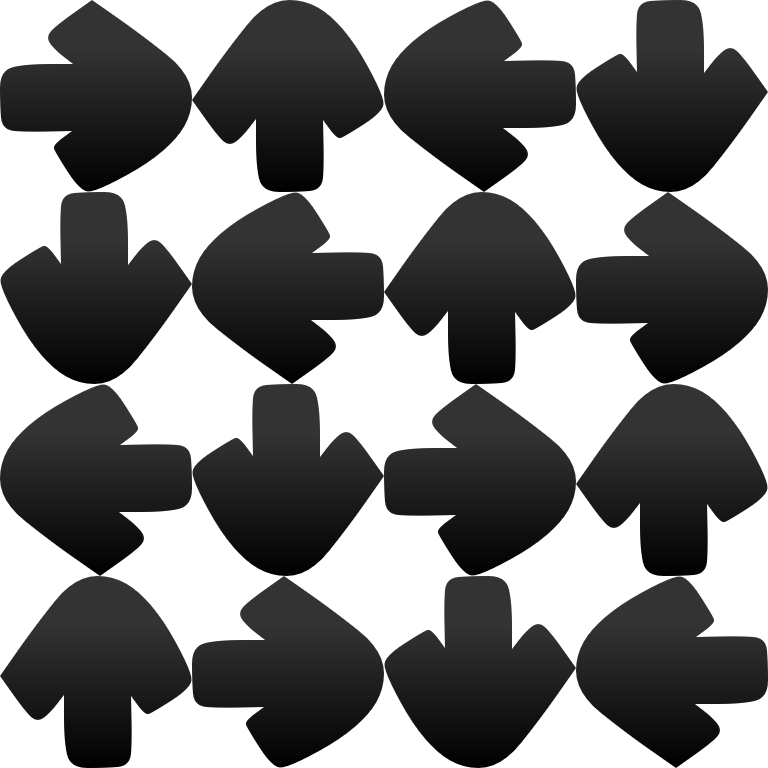
Give the GLSL for this pattern, as a Shadertoy shader.

```glsl
// Four by four grid of soft black arrows, quarter-turned so each row and column holds all directions.

// Control points of the upward arrow's closed quadratic B-spline, 192 units per cell.
// A doubled point makes a sharp corner.
const int COUNT = 22;
const vec2 OUTLINE[COUNT] = vec2[COUNT](
    vec2(75, 192), vec2(120, 192), vec2(158, 158), vec2(192, 96),
    vec2(191, 80), vec2(152, 55), vec2(145, 53), vec2(131, 72),
    vec2(131, 72), vec2(132, 27), vec2(130, 2), vec2(105, 0),
    vec2(70, 0), vec2(64, 27), vec2(64, 73), vec2(64, 73),
    vec2(50, 55), vec2(38, 46), vec2(27, 54), vec2(0, 92),
    vec2(0, 92), vec2(35, 142));

float segmentDistance(vec2 p, vec2 a, vec2 b) {
    vec2 pa = p - a, ba = b - a;
    return length(pa - ba * clamp(dot(pa, ba) / max(dot(ba, ba), 1e-4), 0.0, 1.0));
}

// Signed distance to the arrow: negative inside, by even-odd crossings.
float arrowDistance(vec2 p) {
    float nearest = 1e5, side = 1.0;
    vec2 from = 0.5 * (OUTLINE[COUNT - 1] + OUTLINE[0]);
    for (int i = 0; i < COUNT; i++) {
        vec2 control = OUTLINE[i];
        vec2 start = 0.5 * (OUTLINE[(i + COUNT - 1) % COUNT] + control);
        vec2 end = 0.5 * (control + OUTLINE[(i + 1) % COUNT]);
        for (int j = 1; j <= 6; j++) {
            float t = float(j) / 6.0;
            vec2 to = mix(mix(start, control, t), mix(control, end, t), t);
            nearest = min(nearest, segmentDistance(p, from, to));
            if ((from.y > p.y) != (to.y > p.y) &&
                p.x < from.x + (to.x - from.x) * (p.y - from.y) / (to.y - from.y)) side = -side;
            from = to;
        }
    }
    return side * nearest;
}

void mainImage(out vec4 fragColor, in vec2 fragCoord) {
    vec2 grid = 4.0 * fragCoord / iResolution.xy;
    vec2 local = fract(grid);
    ivec2 cell = ivec2(floor(grid)) & 3;

    // Clockwise quarter turns from a Latin square
    int turns = cell.x ^ ((4 - cell.y) & 3);
    vec2 p = local - 0.5;
    for (int i = 0; i < turns; i++) p = vec2(-p.y, p.x);

    // Shading always falls from top to bottom, whichever way the arrow points
    float shade = 0.2 * clamp(local.y / 0.74, 0.0, 1.0);
    float pixel = 4.0 * 192.0 / min(iResolution.x, iResolution.y);
    float coverage = clamp(0.5 - arrowDistance((p + 0.5) * 192.0) / pixel, 0.0, 1.0);
    fragColor = vec4(vec3(mix(1.0, shade, coverage)), 1.0);
}
```
